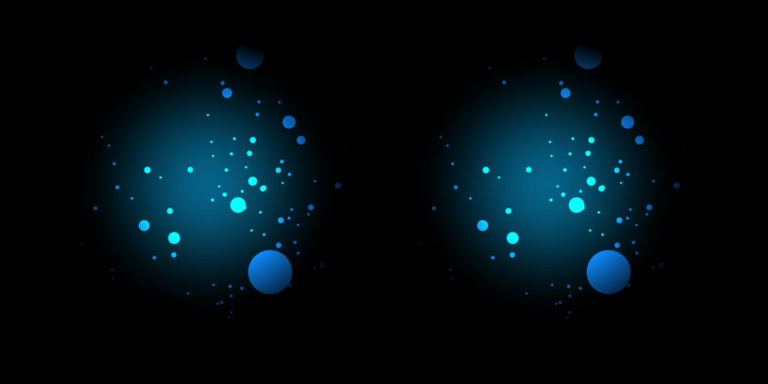
A Shadertoy shader for this background:

```glsl
// Two twin teal glows on black, each strewn with cyan and blue discs.

const float GLOW_RADIUS = 0.352;
const float TWIN_SPACING = 0.8815;
const vec2 LEFT_CENTER = vec2(-0.458, 0.018);
const vec3 GLOW_COLOR = vec3(0.02, 0.38, 0.53);
const vec3 CYAN = vec3(0.03, 1.0, 1.0);
const vec3 BLUE = vec3(0.05, 0.53, 0.97);
const float GOLDEN_ANGLE = 2.39996;

// Sine-free hash: one value in, three values in 0..1 out
vec3 hash31(float n) {
    vec3 v = fract(vec3(n) * vec3(0.1031, 0.1030, 0.0973));
    v += dot(v, v.yzx + 33.33);
    return fract((v.xxy + v.yzz) * v.zyx);
}

// Coverage of a smooth-edged disc
float disc(vec2 p, vec2 center, float radius, float blur) {
    return 1.0 - smoothstep(radius - blur, radius + blur, length(p - center));
}

// Jittered golden-angle spiral of small dots
float scatter(vec2 p, vec2 center, float spread, int count, float seed, float blur) {
    float cover = 0.0;
    for (int i = 0; i < count; i++) {
        vec3 rnd = hash31(float(i) + seed);
        float angle = float(i) * GOLDEN_ANGLE + rnd.x * 1.6;
        float reach = spread * sqrt((float(i) + rnd.y) / float(count));
        vec2 spot = center + reach * vec2(cos(angle), sin(angle));
        float radius = mix(0.003, 0.009, rnd.z * rnd.z * rnd.z);
        cover = max(cover, disc(p, spot, radius, blur));
    }
    return cover;
}

// Large individual discs around the glow
float largeDiscs(vec2 p, float blur) {
    float cover = disc(p, vec2(0.1615, -0.2266), 0.0573, blur);         // orb
    cover = max(cover, disc(p, vec2(0.109, 0.3385), 0.0365, blur));     // faint top
    cover = max(cover, disc(p, vec2(0.078, -0.052), 0.0203, blur));     // bright core
    cover = max(cover, disc(p, vec2(0.116, 0.010), 0.0117, blur));
    cover = max(cover, disc(p, vec2(-0.0885, -0.138), 0.0156, blur));   // lower left
    cover = max(cover, disc(p, vec2(-0.1667, -0.1055), 0.0143, blur));
    cover = max(cover, disc(p, vec2(0.211, 0.164), 0.017, blur));       // upper right
    cover = max(cover, disc(p, vec2(0.242, 0.117), 0.0112, blur));
    return max(cover, disc(p, vec2(0.0495, 0.2396), 0.013, blur));
}

// Disc colour: cyan inside, blue further out, fading to black
vec3 discTint(float dist) {
    vec3 hue = mix(CYAN, BLUE, smoothstep(0.155, 0.235, dist));
    return hue * (1.0 - clamp((dist - 0.225) / 0.155, 0.0, 1.0));
}

void mainImage(out vec4 fragColor, in vec2 fragCoord) {
    float blur = 1.0 / iResolution.y;
    vec2 p = (fragCoord - 0.5 * iResolution.xy) / iResolution.y - LEFT_CENTER;

    // Fold the right half onto the left twin
    p.x -= TWIN_SPACING * step(0.5 * TWIN_SPACING, p.x);
    float dist = length(p);

    // Soft glow
    vec3 color = GLOW_COLOR * (1.0 - smoothstep(0.0, GLOW_RADIUS, dist));

    // Discs, wide dust and three denser clusters
    float cover = largeDiscs(p, blur);
    cover = max(cover, scatter(p, vec2(0.01, -0.01), 0.37, 44, 7.0, blur));
    cover = max(cover, scatter(p, vec2(0.08, 0.03), 0.12, 14, 81.0, blur));
    cover = max(cover, scatter(p, vec2(0.21, -0.11), 0.08, 9, 140.0, blur));
    cover = max(cover, scatter(p, vec2(0.05, -0.30), 0.05, 6, 203.0, blur));
    color = mix(color, discTint(dist), cover);

    fragColor = vec4(color, 1.0);
}
```
